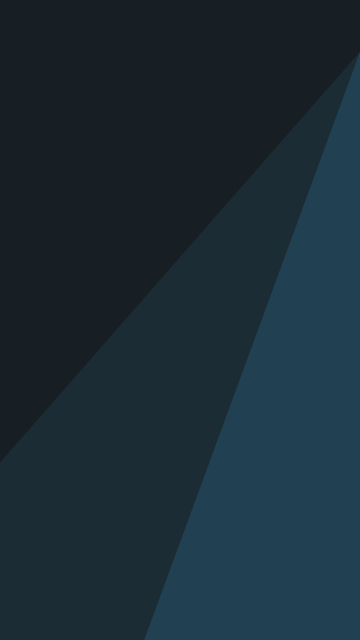
Write a Shadertoy shader that draws this background.

```glsl
// Three flat planes of dark slate and teal that fan out from one point on
// the right edge. Each plane is the half-space below a straight line,
// blended over the one behind it by a smoothed signed distance.

// Line anchors, as fractions of the canvas width and height
const vec2 APEX       = vec2(1.0, 0.919);
const vec2 LEFT_FOOT  = vec2(0.0, 0.277);
const vec2 BOTTOM_FOOT = vec2(0.4005, 0.0);

// Plane colours, back to front
const vec3 NIGHT_SLATE = vec3(0.090, 0.122, 0.141);
const vec3 DEEP_TEAL   = vec3(0.105, 0.172, 0.206);
const vec3 STEEL_BLUE  = vec3(0.129, 0.250, 0.321);

// Edge softness in pixels
const float EDGE_SOFTNESS = 1.0;

// Signed distance to the line from a to b, positive on its right side
float rightOfLine(vec2 p, vec2 a, vec2 b) {
    vec2 direction = normalize(b - a);
    return dot(p - a, vec2(direction.y, -direction.x));
}

// Antialiased coverage of the positive side of a distance
float coverage(float dist, float pixel) {
    return clamp(dist / (pixel * EDGE_SOFTNESS) + 0.5, 0.0, 1.0);
}

void mainImage(out vec4 fragColor, in vec2 fragCoord) {
    // Canvas height is one unit; anchors are stretched to the aspect
    float pixel = 1.0 / iResolution.y;
    vec2 p = fragCoord * pixel;
    vec2 canvas = vec2(iResolution.x * pixel, 1.0);
    vec2 apex = APEX * canvas;

    // Layer the two planes over the background
    float middle = coverage(rightOfLine(p, LEFT_FOOT * canvas, apex), pixel);
    float front = coverage(rightOfLine(p, BOTTOM_FOOT * canvas, apex), pixel);
    vec3 color = mix(NIGHT_SLATE, DEEP_TEAL, middle);
    color = mix(color, STEEL_BLUE, front);

    fragColor = vec4(color, 1.0);
}
```
